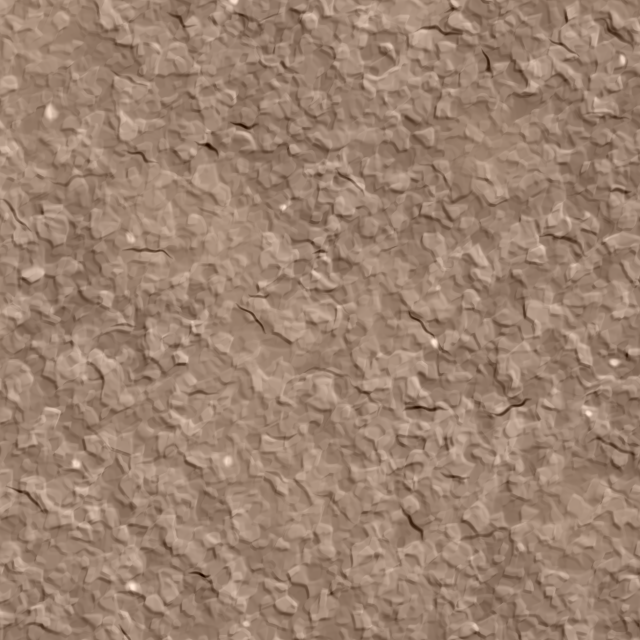
A Shadertoy shader for this texture:

```glsl
// Rough sandy stone: packed pale grains, fine shadowed edges, short cracks
// and a few white specks. Soft cellular noise at three sizes makes a height
// field, which is lit from the upper right; cracks and specks are scattered.

const vec3 STONE_COLOR = vec3(0.620, 0.520, 0.449);
const vec3 OCHRE_TINT = vec3(0.006, 0.001, -0.008);
const vec3 GRAIN_SCALES = vec3(27.0, 44.0, 88.0);   // cells per canvas
const vec3 GRAIN_HEIGHTS = vec3(0.40, 0.60, 0.38);
const vec2 LIGHT_STEP = vec2(0.0034, 0.0046);       // towards the light
const float MEAN_HEIGHT = 0.46;
const float GRAIN_CONTRAST = 0.20;
const float LIT_CONTRAST = 0.17;
const float SHADOW_CONTRAST = 0.32;
const float PATCH_SCALE = 7.0;
const float PATCH_CONTRAST = 0.05;
const float CRACK_SCALE = 10.0;
const float CRACK_DEPTH = 0.36;
const float SPECK_SCALE = 8.0;
const float SPECK_SHARE = 0.22;
const float SPECK_BRIGHTNESS = 0.36;

vec3 hash3(vec2 cell) {
    vec3 h = fract(cell.xyx * vec3(0.1031, 0.1030, 0.0973));
    h += dot(h, h.yxz + 33.33);
    return fract((h.xxy + h.yzz) * h.zyx);
}

// Layered sines bend the cell borders into irregular shapes.
vec2 warp(vec2 p) {
    vec2 w = 0.0030 * sin(p.yx * vec2(47.0, -53.0) + 2.0 * sin(p * 31.0));
    w += 0.0019 * sin(p.yx * vec2(137.0, -121.0) + 2.0 * sin(p * 89.0 + 1.7));
    return p + w;
}

// Cellular noise: each cell has one level, blended near its borders.
float softCells(vec2 p, float sharpness, float seed) {
    vec2 base = floor(p);
    float total = 0.0;
    float weights = 0.0;
    for (int y = -1; y <= 1; y++) {
        for (int x = -1; x <= 1; x++) {
            vec2 cell = base + vec2(x, y);
            vec3 h = hash3(cell + seed);
            vec2 d = cell + mix(vec2(0.08), vec2(0.92), h.xy) - p;
            float w = exp(-sharpness * dot(d, d));
            total += w * h.z * h.z;
            weights += w;
        }
    }
    return total / max(weights, 1e-9);
}

float height(vec2 p) {
    vec2 q = warp(p);
    vec3 layers = vec3(
        softCells(q * GRAIN_SCALES.x, 18.0, 11.0),
        softCells(q * GRAIN_SCALES.y, 12.0, 47.0),
        softCells(q * GRAIN_SCALES.z, 8.0, 83.0));
    return dot(layers, GRAIN_HEIGHTS);
}

// Short tapered lines, mostly running down to the right.
float cracks(vec2 p) {
    p *= CRACK_SCALE;
    vec2 base = floor(p);
    float dark = 0.0;
    for (int y = -1; y <= 1; y++) {
        for (int x = -1; x <= 1; x++) {
            vec2 cell = base + vec2(x, y);
            vec3 place = hash3(cell + 131.0);
            vec3 shape = hash3(cell + 173.0);
            vec2 q = p - cell - place.xy;
            float angle = mix(-1.0, 0.2, place.z);
            vec2 axis = vec2(cos(angle), sin(angle));
            float along = dot(q, axis);
            float across = dot(q, vec2(-axis.y, axis.x));
            across += 0.04 * sin(along * 7.0 + shape.y * 6.28);
            across += 0.012 * sin(along * 25.0 + shape.z * 6.28);
            float reach = along / mix(0.14, 0.48, shape.x);
            float taper = max(1.0 - reach * reach, 0.0);
            float halfWidth = 0.022 * taper;
            float line = 1.0 - smoothstep(halfWidth - 0.016, halfWidth + 0.026, abs(across));
            dark = max(dark, line * sqrt(taper) * shape.z * shape.z);
        }
    }
    return dark;
}

// Sparse bright mineral specks.
float specks(vec2 p) {
    p *= SPECK_SCALE;
    vec2 base = floor(p);
    float bright = 0.0;
    for (int y = -1; y <= 1; y++) {
        for (int x = -1; x <= 1; x++) {
            vec2 cell = base + vec2(x, y);
            vec3 place = hash3(cell + 211.0);
            vec3 shape = hash3(cell + 257.0);
            float radius = mix(0.06, 0.11, shape.x);
            float d = length(p - cell - place.xy);
            float spot = 1.0 - smoothstep(radius * 0.25, radius, d);
            float present = step(place.z, SPECK_SHARE);
            bright = max(bright, spot * present * mix(0.35, 1.0, shape.y));
        }
    }
    return bright;
}

void mainImage(out vec4 fragColor, in vec2 fragCoord) {
    vec2 p = fragCoord / iResolution.y;
    vec2 bent = warp(p);

    // Grain tone, with shadows deeper than the lit edges
    float h = height(p);
    float relief = h - height(p + LIGHT_STEP);
    float shading = LIT_CONTRAST * max(relief, 0.0) + SHADOW_CONTRAST * min(relief, 0.0);
    float tone = GRAIN_CONTRAST * (h - MEAN_HEIGHT) + shading;

    // Broad patches, the paler ones calmer
    float patchTone = softCells(bent * PATCH_SCALE, 6.0, 307.0) - 0.33;
    float roughness = clamp(1.03 - 0.5 * patchTone, 0.7, 1.25);
    tone = tone * roughness + PATCH_CONTRAST * patchTone;

    // Cracks and specks
    tone -= CRACK_DEPTH * cracks(bent);
    tone += SPECK_BRIGHTNESS * specks(bent);

    vec3 color = STONE_COLOR + tone + OCHRE_TINT * patchTone;
    fragColor = vec4(clamp(color, 0.0, 1.0), 1.0);
}
```
